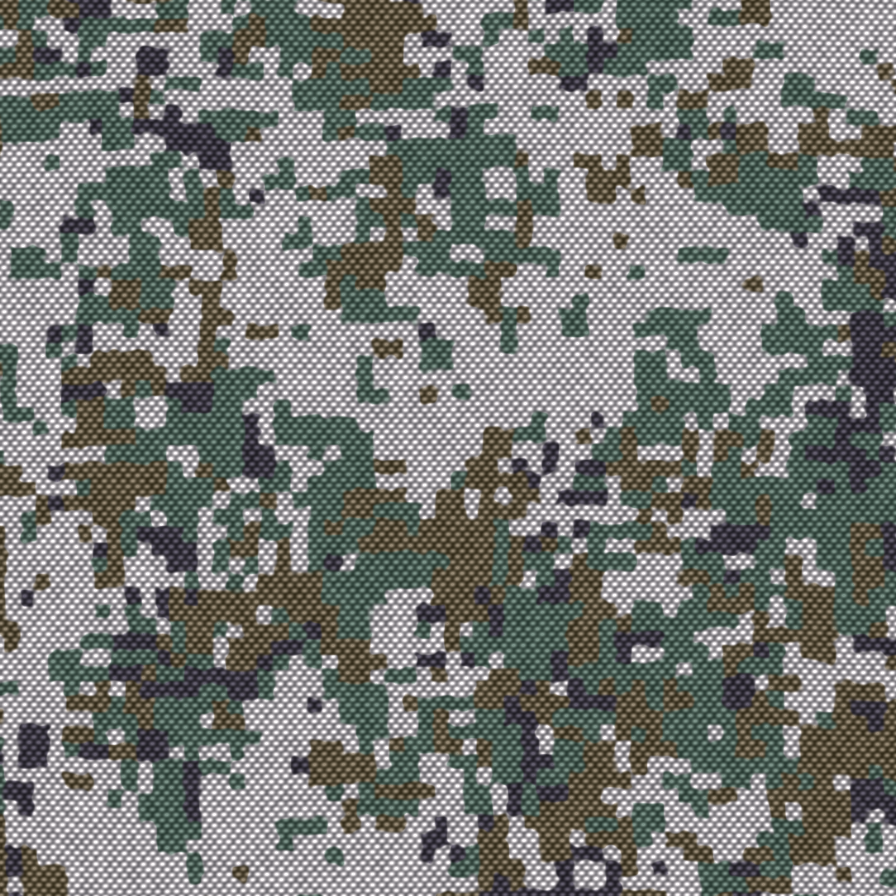
This texture is drawn by a WebGL 1 fragment shader. Its source:

```glsl
precision highp float;
// Woven cloth printed with a blocky green, brown and dark camouflage on pale grey.

uniform vec2 u_resolution;

// Layout, counted across the canvas
const float CELLS = 58.0;                    // print squares
const vec2 THREADS = vec2(94.0, 82.0);       // staggered weave repeats
const float EDGE_WOBBLE = 0.35;              // print edge raggedness, in squares
const float GRID_DRIFT = 0.9;                // slow bending of the print grid
const float EDGE_SOFTNESS = 0.24;            // blend half-width, in squares

// Print: patch sizes in squares, and ink thresholds (higher means less ink)
const float REGION_SIZE = 10.7;
const float PATCH_SIZE = 6.3;
const float CLUMP_SIZE = 2.2;
const float GREEN_LEVEL = 0.550;
const float BROWN_LEVEL = 0.594;
const float DARK_LEVEL = 0.660;

// Weave: strength of the beads and of the two diagonals and the rows
const float BEAD_MEAN = 0.43;
const float BEAD_RELIEF = 0.25;
const vec3 WEAVE_MIX = vec3(0.95, 1.15, 0.80);

// Each ink has a colour on the raised thread and one in the gap
const vec3 PALE_TOP = vec3(0.97, 0.95, 0.96);
const vec3 PALE_GAP = vec3(0.43, 0.42, 0.44);
const vec3 GREEN_TOP = vec3(0.46, 0.55, 0.51);
const vec3 GREEN_GAP = vec3(0.16, 0.23, 0.20);
const vec3 BROWN_TOP = vec3(0.56, 0.51, 0.43);
const vec3 BROWN_GAP = vec3(0.20, 0.17, 0.10);
const vec3 DARK_TOP = vec3(0.37, 0.35, 0.41);
const vec3 DARK_GAP = vec3(0.12, 0.11, 0.14);

const float TAU = 6.28318;

float hash(vec2 p) {
  return fract(sin(dot(p, vec2(127.1, 311.7))) * 43758.5453);
}

float noise(vec2 p) {
  vec2 i = floor(p);
  vec2 f = fract(p);
  f = f * f * (3.0 - 2.0 * f);
  float low = mix(hash(i), hash(i + vec2(1.0, 0.0)), f.x);
  float high = mix(hash(i + vec2(0.0, 1.0)), hash(i + vec2(1.0, 1.0)), f.x);
  return mix(low, high, f.y);
}

// Patchy field over the squares: shared regions, patches, clumps, pairs, single squares
float patchField(vec2 cell, float seed) {
  vec2 p = cell + seed;
  bool lying = hash(floor(p / 4.0) + 11.0) < 0.5;
  vec2 pairShape = lying ? vec2(0.5, 1.0) : vec2(1.0, 0.5);
  return 0.15 * noise(cell / REGION_SIZE + 5.0)
       + 0.23 * noise(p / PATCH_SIZE)
       + 0.32 * noise(p / CLUMP_SIZE + 31.0)
       + 0.22 * hash(floor(p * pairShape) + 57.0)
       + 0.08 * hash(p + 83.0);
}

// One-hot ink of a square: pale, green, brown, dark
vec4 inkOf(vec2 cell) {
  if (patchField(cell, 217.0) > DARK_LEVEL) return vec4(0.0, 0.0, 0.0, 1.0);
  if (patchField(cell, 134.0) > BROWN_LEVEL) return vec4(0.0, 0.0, 1.0, 0.0);
  if (patchField(cell, 23.0) > GREEN_LEVEL) return vec4(0.0, 1.0, 0.0, 0.0);
  return vec4(1.0, 0.0, 0.0, 0.0);
}

// Ink shares at a point, blended from four squares to round the corners
vec4 printedInk(vec2 p) {
  vec2 base = floor(p - 0.5);
  vec2 f = smoothstep(0.5 - EDGE_SOFTNESS, 0.5 + EDGE_SOFTNESS, p - 0.5 - base);
  vec4 ink = vec4(0.0);
  for (int j = 0; j < 2; j++) {
    for (int i = 0; i < 2; i++) {
      vec2 corner = vec2(float(i), float(j));
      vec2 weight = mix(1.0 - f, f, corner);
      ink += weight.x * weight.y * inkOf(base + corner);
    }
  }
  ink *= ink;
  return ink / dot(ink, vec4(1.0));
}

// Height of the staggered beads: two diagonal waves and one across the rows
float weave(vec2 thread) {
  vec3 phase = vec3(thread.x + thread.y, thread.x - thread.y, 2.0 * thread.y);
  float relief = dot(cos(TAU * phase), WEAVE_MIX);
  float unevenness = 0.22 * (noise(thread * 1.6 + 71.0) - 0.5);
  return clamp(BEAD_MEAN + BEAD_RELIEF * relief + unevenness, 0.0, 1.1);
}

void main() {
  vec2 uv = gl_FragCoord.xy / min(u_resolution.x, u_resolution.y);

  // Print grid, bent slowly and made ragged by the threads
  vec2 drift = vec2(noise(uv * 7.0), noise(uv * 7.0 + 19.0)) - 0.5;
  vec2 wobble = vec2(noise(uv * 110.0), noise(uv * 110.0 + 43.0)) - 0.5;
  vec4 ink = printedInk(uv * CELLS + GRID_DRIFT * drift + EDGE_WOBBLE * wobble);

  float bead = weave(uv * THREADS + 0.25 * drift);
  vec3 top = ink.x * PALE_TOP + ink.y * GREEN_TOP + ink.z * BROWN_TOP + ink.w * DARK_TOP;
  vec3 gap = ink.x * PALE_GAP + ink.y * GREEN_GAP + ink.z * BROWN_GAP + ink.w * DARK_GAP;
  gl_FragColor = vec4(mix(gap, top, bead), 1.0);
}
```
